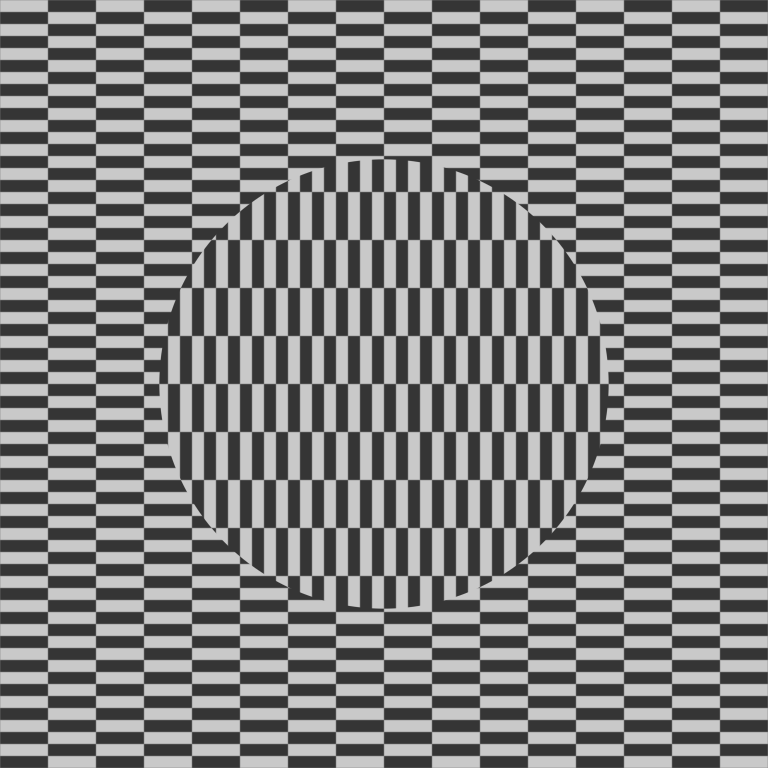
Write a three.js fragment shader that draws this pattern.

```glsl
// Checkerboard of flat bricks with a central disc of upright bricks.
varying vec2 vUv;

const vec3 DARK = vec3(0.208);
const vec3 LIGHT = vec3(0.788);
const vec2 FLAT_CELLS = vec2(16.0, 64.0);    // cells across and up, outside
const vec2 UPRIGHT_CELLS = vec2(64.0, 16.0); // cells across and up, inside
const vec2 DISC_CENTER = vec2(0.5);
const float DISC_RADIUS = 0.2925;
const float EDGE = 0.0009;                   // half width of smoothed edges

// Alternating bands: +1 in even cells, -1 in odd ones, soft at the borders.
vec2 bands(vec2 p, vec2 cells) {
  vec2 cell = p * cells;
  vec2 parity = 1.0 - 2.0 * mod(floor(cell), 2.0);
  vec2 borderDistance = (0.5 - abs(fract(cell) - 0.5)) / cells;
  return parity * clamp(borderDistance / EDGE, 0.0, 1.0);
}

// Checkerboard value: 1 where column and row parity agree, otherwise 0.
float checker(vec2 p, vec2 cells) {
  vec2 b = bands(p, cells);
  return 0.5 + 0.5 * b.x * b.y;
}

void main() {
  // The two boards have opposite phase.
  float outside = 1.0 - checker(vUv, FLAT_CELLS);
  float inside = checker(vUv, UPRIGHT_CELLS);

  // Disc mask
  float discDistance = length(vUv - DISC_CENTER) - DISC_RADIUS;
  float disc = 1.0 - smoothstep(-EDGE, EDGE, discDistance);

  gl_FragColor = vec4(mix(DARK, LIGHT, mix(outside, inside, disc)), 1.0);
}
```
